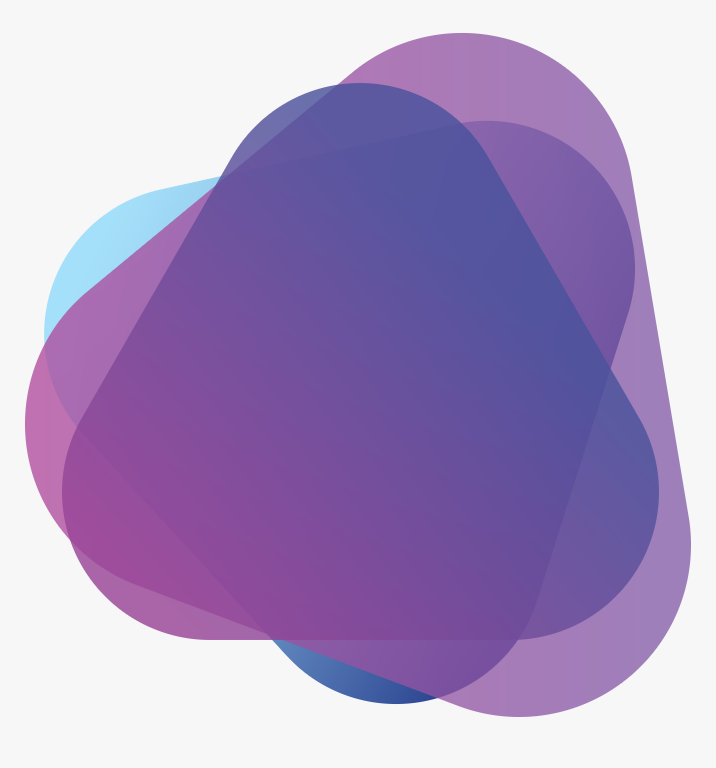
A Shadertoy shader for this background:

```glsl
// Three translucent rounded triangles with colour gradients on a pale ground.

// Signed distance to a triangle whose corners are rounded by a radius.
float roundedTriangle(vec2 p, vec2 a, vec2 b, vec2 c, float radius) {
    vec2 corners[3] = vec2[3](a, b, c);
    float nearest = 1e3;
    float inner = -1e3;
    vec2 ab = b - a, ac = c - a;
    float winding = sign(ab.x * ac.y - ab.y * ac.x);
    for (int i = 0; i < 3; i++) {
        vec2 edge = corners[(i + 1) % 3] - corners[i];
        vec2 q = p - corners[i];
        float along = clamp(dot(q, edge) / dot(edge, edge), 0.0, 1.0);
        nearest = min(nearest, length(q - edge * along));
        inner = max(inner, winding * (q.x * edge.y - q.y * edge.x));
    }
    return nearest * (inner < 0.0 ? -1.0 : 1.0) - radius;
}

// Lays a shape over the ground with a one-pixel soft edge.
vec3 layer(vec3 ground, vec3 tint, float dist, float opacity) {
    float coverage = clamp(0.5 - dist * iResolution.y, 0.0, 1.0);
    return mix(ground, tint, coverage * opacity);
}

void mainImage(out vec4 fragColor, in vec2 fragCoord) {
    vec2 p = (fragCoord - 0.5 * iResolution.xy) / iResolution.y;
    vec3 color = vec3(0.969);

    // Opaque sky-to-navy triangle at the back
    float t = clamp((dot(p, vec2(1.0, -0.5)) + 0.436) / 0.775, 0.0, 1.0);
    vec3 blue = mix(vec3(0.647, 0.878, 0.98), vec3(0.15, 0.24, 0.55), pow(t, 1.3));
    float dist = roundedTriangle(p, vec2(0.168, 0.150), vec2(-0.216, 0.065),
                                 vec2(0.0495, -0.224), 0.1927);
    color = layer(color, blue, dist, 1.0);

    // Large pink-to-lilac triangle
    t = clamp((p.x + 0.43) / 0.86, 0.0, 1.0);
    vec3 pink = mix(vec3(0.686, 0.286, 0.612), vec3(0.51, 0.361, 0.659), t);
    dist = roundedTriangle(p, vec2(0.1354, 0.2331), vec2(-0.2096, -0.0521),
                           vec2(0.2096, -0.2096), 0.224);
    color = layer(color, pink, dist, 0.77);

    // Upright magenta-to-indigo triangle in front
    t = clamp((p.x + p.y + 0.552) / 0.859, 0.0, 1.0);
    vec3 violet = mix(vec3(0.596, 0.27, 0.592), vec3(0.29, 0.322, 0.612), t);
    dist = roundedTriangle(p, vec2(0.0026, 0.1992), vec2(-0.1927, -0.1406),
                           vec2(0.1992, -0.1406), 0.1927);
    color = layer(color, violet, dist, 0.82);

    fragColor = vec4(color, 1.0);
}
```
